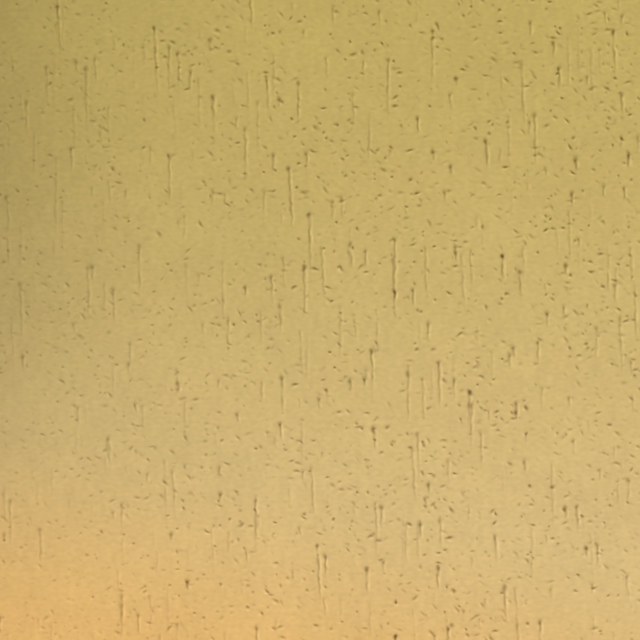
Give the GLSL for this texture, as a three.js fragment shader.

```glsl
// Ochre scraped plaster: broken vertical grooves with dark heads and clustered pits.
// Jittered grids scatter the marks; gradient noise warps, erodes and clusters them and
// adds grain, over a soft light gradient that runs from olive at the top to orange below.

#define TOP_COLOR vec3(0.755, 0.668, 0.385)
#define LOW_COLOR vec3(0.850, 0.735, 0.500)
#define WARM_COLOR vec3(0.890, 0.712, 0.435)
#define GROOVE_GRID vec2(32.0, 9.0)
#define GROOVE_WIDTH 0.0020
#define GROOVE_DENSITY 0.60
#define GROOVE_DEPTH 0.14
#define HEAD_DEPTH 0.30
#define PIT_GRID 62.0
#define PIT_DENSITY 0.42
#define PIT_DEPTH 0.33
#define GRAIN 0.045

varying vec2 vUv;

vec3 hash3(vec2 p) {
  vec3 q = fract(p.xyx * vec3(0.1031, 0.1030, 0.0973));
  q += dot(q, q.yxz + 33.33);
  return fract((q.xxy + q.yzz) * q.zyx);
}

float corner(vec2 cell, vec2 offset) {
  return dot(hash3(cell).xy * 2.0 - 1.0, offset);
}

float gradientNoise(vec2 p) {
  vec2 i = floor(p), f = p - i, e = vec2(1.0, 0.0);
  vec2 u = f * f * f * (f * (f * 6.0 - 15.0) + 10.0);
  float low = mix(corner(i, f), corner(i + e, f - e), u.x);
  float high = mix(corner(i + e.yx, f - e.yx), corner(i + 1.0, f - 1.0), u.x);
  return mix(low, high, u.y);
}

float bell(float x) { return exp(-x * x); }

// Shading of one groove layer: x is the line with its lit rim, y the dark head.
vec2 grooves(vec2 uv, float seed) {
  vec2 cell = floor(uv * GROOVE_GRID);
  float cluster = 0.6 * gradientNoise(uv * 5.0 + seed);
  vec2 shade = vec2(0.0);
  for (int j = -1; j <= 1; j++) {
    for (int i = -1; i <= 1; i++) {
      vec2 id = cell + vec2(float(i), float(j));
      vec3 place = hash3(id + seed);
      vec3 form = hash3(id + seed + 57.0);
      vec2 d = uv - (id + place.xy) / GROOVE_GRID;
      float reach = mix(0.015, 0.11, form.x * form.x);
      float along = -d.y / reach;
      float side = (d.x + d.y * mix(-0.02, 0.07, form.y)) / GROOVE_WIDTH;
      float body = smoothstep(-0.04, 0.06, along) * (1.0 - smoothstep(0.5, 1.0, along));
      float line = bell(side) - 0.5 * bell(side - 2.0);
      float head = bell(length(d / vec2(0.0034, 0.0040)));
      float present = smoothstep(-0.1, 0.1, GROOVE_DENSITY + cluster - place.z);
      shade += present * mix(0.25, 1.0, form.z) * vec2(body * line, head * form.z);
    }
  }
  return shade * vec2(GROOVE_DEPTH, HEAD_DEPTH);
}

// Shadow of one layer of short ragged pits, gathered in loose clusters.
float pits(vec2 uv, float seed) {
  vec2 cell = floor(uv * PIT_GRID);
  float cluster = gradientNoise(uv * 9.0 + seed) + 0.5 * gradientNoise(uv * 22.0 + seed);
  float shade = 0.0;
  for (int j = -1; j <= 1; j++) {
    for (int i = -1; i <= 1; i++) {
      vec2 id = cell + vec2(float(i), float(j));
      vec3 place = hash3(id + seed);
      vec3 form = hash3(id + seed + 91.0);
      vec2 d = uv - (id + place.xy) / PIT_GRID;
      float tilt = mix(-1.1, 0.6, form.x);
      float c = cos(tilt), s = sin(tilt);
      d = vec2(c * d.x + s * d.y, c * d.y - s * d.x);
      vec2 size = vec2(mix(0.0022, 0.0056, form.y * form.y), 0.0021);
      float pit = bell(length(d / size)) - 0.22 * bell(length((d + vec2(0.0, 0.0042)) / size));
      float present = smoothstep(-0.08, 0.08, PIT_DENSITY + cluster - place.z);
      shade += present * pit * mix(0.12, 1.0, form.z * form.z);
    }
  }
  return PIT_DEPTH * shade;
}

// Broad light across the wall.
vec3 wallLight(vec2 uv) {
  vec3 color = mix(LOW_COLOR, TOP_COLOR, smoothstep(0.0, 1.05, uv.y));
  color = mix(color, WARM_COLOR, 1.0 - smoothstep(0.0, 0.38, uv.y + 0.25 * uv.x));
  float leftShade = exp(-uv.x / 0.20) * smoothstep(-0.1, 0.6, uv.y);
  return color * (1.0 - 0.13 * leftShade);
}

void main() {
  vec2 uv = vUv;

  // Ragged outlines for every mark
  vec2 ragged = vec2(gradientNoise(uv * 75.0), gradientNoise(uv * 75.0 + 40.0));
  vec2 marked = uv + 0.0042 * ragged * vec2(0.7, 1.0);

  // Carved marks, bolder towards the right; the grooves are worn away in places
  float strength = mix(0.58, 1.0, smoothstep(0.0, 0.6, uv.x));
  float wear = smoothstep(-0.45, 0.25, gradientNoise(uv * vec2(30.0, 55.0) + 9.0));
  vec2 carved = grooves(marked, 11.0) + grooves(marked + 0.037, 203.0);
  float shade = carved.x * mix(0.35, 1.25, wear) + carved.y;
  shade += pits(marked, 31.0) + 0.65 * pits(marked + 0.013, 317.0);

  // Fine grain and soft unevenness
  float grain = gradientNoise(uv * vec2(110.0, 160.0)) + 0.6 * gradientNoise(uv * vec2(60.0, 34.0));
  float blotch = gradientNoise(uv * 6.0 + 4.0) + 0.6 * gradientNoise(uv * 15.0);

  vec3 color = wallLight(uv) * (1.0 + GRAIN * grain + 0.025 * blotch);
  color *= 1.0 - strength * shade * vec3(0.92, 1.0, 1.15);
  gl_FragColor = vec4(clamp(color, 0.0, 1.0), 1.0);
}
```
